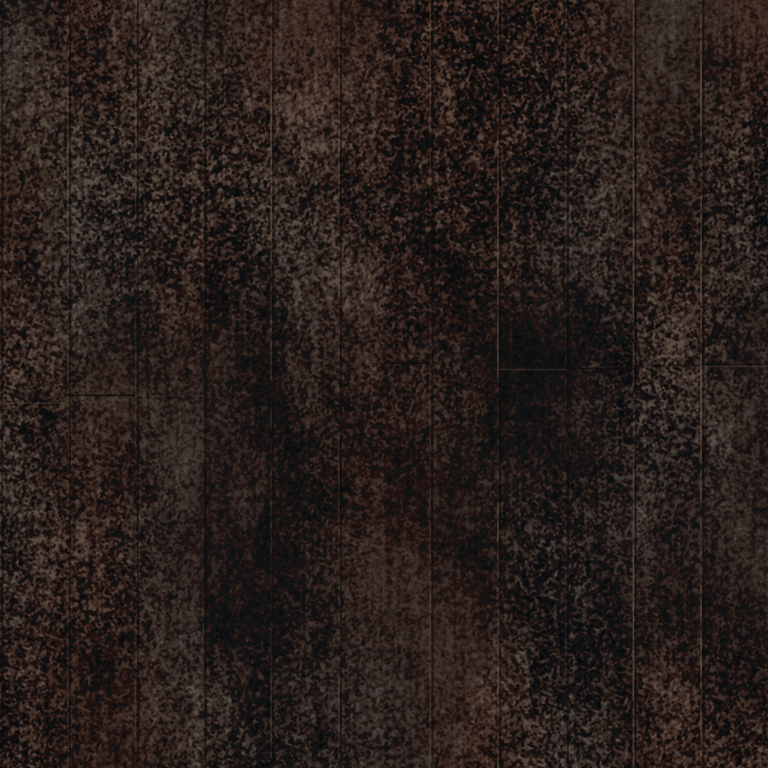
Reproduce this texture procedurally as a WebGL 1 fragment shader.

```glsl
precision highp float;
// Worn dark timber: narrow upright planks with thin pale seams and a few butt joints.
// Fine grain, soot patches and plank shade add up to one tone, which is
// turned into an area rank and looked up in a ramp of sooty browns.

uniform vec2 u_resolution;

const float PLANK_WIDTH = 0.0882;
const float HALF_SHIFT = 0.65;   // planks of the right half are offset, in planks

float hash(vec2 p) {
  vec3 q = fract(vec3(p.xyx) * vec3(0.1031, 0.1030, 0.0973));
  q += dot(q, q.yzx + 33.33);
  return fract((q.x + q.y) * q.z);
}

// Value noise scaled to zero mean and a spread near one.
float noise(vec2 p) {
  vec2 cell = floor(p);
  vec2 f = fract(p);
  f = f * f * (3.0 - 2.0 * f);
  float low = mix(hash(cell), hash(cell + vec2(1.0, 0.0)), f.x);
  float high = mix(hash(cell + vec2(0.0, 1.0)), hash(cell + vec2(1.0)), f.x);
  return (mix(low, high, f.y) - 0.5) * 4.67;
}

vec2 rotate(vec2 p, float angle) {
  float c = cos(angle);
  float s = sin(angle);
  return vec2(c * p.x - s * p.y, s * p.x + c * p.y);
}

float fbm(vec2 p) {
  float sum = 0.0;
  float weight = 0.76;
  for (int i = 0; i < 5; i++) {
    sum += weight * noise(p);
    p = rotate(p, 0.5) * 2.1 + 17.3;
    weight *= 0.64;
  }
  return sum;
}

// Soft-edged line: 1 at distance zero, fading over about one pixel.
float line(float dist, float halfWidth, float pixel) {
  return 1.0 - smoothstep(halfWidth - 0.5 * pixel, halfWidth + 0.7 * pixel, abs(dist));
}

// Wood colours from soot to worn highlights, placed by their share of area.
vec3 woodRamp(float rank) {
  vec3 color = mix(vec3(0.035, 0.042, 0.048), vec3(0.07, 0.07, 0.07), smoothstep(0.0, 0.10, rank));
  color = mix(color, vec3(0.14, 0.08, 0.07), smoothstep(0.16, 0.28, rank));
  color = mix(color, vec3(0.19, 0.14, 0.12), smoothstep(0.38, 0.52, rank));
  color = mix(color, vec3(0.24, 0.18, 0.15), smoothstep(0.65, 0.76, rank));
  color = mix(color, vec3(0.25, 0.21, 0.19), smoothstep(0.80, 0.87, rank));
  return mix(color, vec3(0.35, 0.29, 0.245), smoothstep(0.90, 0.98, rank));
}

// Wood grain; rough patches get a stronger contrast.
float grain(vec2 uv, float roughness) {
  float fine = noise(rotate(uv, 0.35) * 310.0);
  float coarse = noise(rotate(uv, -0.25) * 170.0 + 41.0);
  float streak = noise(uv * vec2(260.0, 14.0) + 7.0);
  return (0.68 * fine + 0.42 * coarse) * roughness + 0.16 * streak;
}

void main() {
  vec2 uv = gl_FragCoord.xy / u_resolution;
  float pixel = 1.0 / min(u_resolution.x, u_resolution.y);

  // Plank layout and the nearest seam
  float rightHalf = step(0.5, uv.x);
  float across = uv.x / PLANK_WIDTH + HALF_SHIFT * rightHalf;
  float plank = floor(across);
  float seam = floor(across + 0.5);
  float seamDist = (across - seam) * PLANK_WIDTH;

  // Tone: plank shade, tall soot patches and grain
  float patches = fbm(uv * vec2(5.5, 3.2) + 3.7);
  float stains = fbm(uv * vec2(17.0, 11.0) + 29.0);
  float shade = hash(vec2(plank, 5.0)) - 0.5;
  float roughness = clamp(0.85 + 0.25 * noise(uv * vec2(7.0, 4.0) + 61.0), 0.5, 1.3);
  float tone = 0.38 * patches + 0.24 * stains + 0.5 * shade + grain(uv, roughness);
  float rank = 1.0 / (1.0 + exp(-1.7 * tone));
  vec3 color = woodRamp(rank);

  // Slow drift between reddish and grey wood
  float warmth = clamp(noise(uv * vec2(8.0, 3.0) + 90.0), -1.5, 1.5);
  color *= 1.0 + warmth * vec3(0.04, -0.02, -0.04);

  // Pale seams, broken along their length, with a dark gap beside them
  float wear = clamp(0.5 + 0.25 * noise(vec2(seam * 9.0, uv.y * 13.0))
                   + 0.22 * noise(vec2(seam * 5.0, uv.y * 120.0)), 0.0, 1.0);
  float seamLight = wear * mix(0.25, 0.95, hash(vec2(seam, 12.0))) * step(0.5, seam);
  float gap = line(seamDist - 0.0031, 0.0012, pixel);
  color = mix(color, vec3(0.05, 0.045, 0.045), 0.55 * gap);
  color = mix(color, vec3(0.37, 0.29, 0.22), seamLight * line(seamDist, 0.0009, pixel));

  // Butt joints across some planks near mid height
  float jointY = mix(0.482, 0.524, rightHalf) + 0.008 * (hash(vec2(plank, 31.0)) - 0.5);
  float jointDist = uv.y - jointY;
  float jointDepth = 0.8 * smoothstep(0.2, 0.6, hash(vec2(plank, 44.0)));
  float jointLight = 0.5 * step(0.65, hash(vec2(plank, 52.0)));
  color = mix(color, vec3(0.05, 0.04, 0.04), jointDepth * line(jointDist, 0.0010, pixel));
  color = mix(color, vec3(0.33, 0.25, 0.20), jointLight * line(jointDist + 0.003, 0.0008, pixel));

  gl_FragColor = vec4(color, 1.0);
}
```
